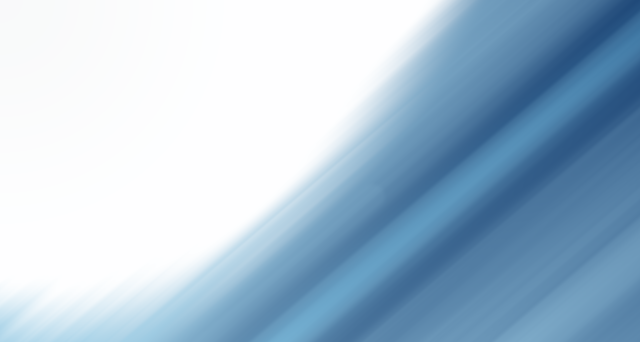
This background is drawn by a Shadertoy shader. Its source:

```glsl
// Soft diagonal streaks of blue light sweeping up to the right, fading into a
// white field at the upper left. A tone is summed from bands across the streak
// axis, darkened along it, then mapped to colour and veiled by a curved edge.

float hash(vec2 p) {
    return fract(sin(dot(p, vec2(127.1, 311.7))) * 43758.5453);
}

float noise(vec2 p) {
    vec2 i = floor(p), f = fract(p);
    f = f * f * (3.0 - 2.0 * f);
    return mix(mix(hash(i), hash(i + vec2(1, 0)), f.x),
               mix(hash(i + vec2(0, 1)), hash(i + vec2(1, 1)), f.x), f.y);
}

float band(float s, float center, float width) {
    float d = (s - center) / width;
    return exp(-d * d);
}

// Layers of noise stretched along the streaks, centred on zero
float streaks(float across, float along) {
    float sum = 0.0, amp = 0.5, freq = 13.0;
    for (int i = 0; i < 4; i++) {
        sum += amp * (noise(vec2(across * freq, along * 2.5 + float(i) * 7.3)) - 0.5);
        freq *= 2.1;
        amp *= 0.55;
    }
    return sum;
}

float streakTone(float s, float a) {
    float tone = 0.78 - 0.6 * a;
    // Pale upper fringe and the shadow below it
    tone += 0.36 * (1.0 - smoothstep(1.33, 1.60, s));
    tone -= 0.09 * band(s, 1.59, 0.06) * (0.5 + a);
    // Main bright beam, with a crisp upper edge
    tone += 0.09 * smoothstep(1.612, 1.632, s) * (1.0 - smoothstep(1.74, 1.81, s));
    tone += 0.13 * band(s, 1.705, 0.05);
    // Deep shadow and the thin glints under the beam
    tone -= 0.14 * band(s, 1.845, 0.065);
    tone += 0.05 * smoothstep(1.895, 1.91, s) * (1.0 - smoothstep(1.91, 2.0, s));
    // Lighter lower corner
    tone += 0.19 * smoothstep(1.93, 2.18, s);
    tone += 0.07 * smoothstep(2.215, 2.235, s) + 0.10 * band(s, 2.31, 0.075);
    tone -= 0.12 * smoothstep(2.36, 2.50, s);
    return tone;
}

void mainImage(out vec4 fragColor, in vec2 fragCoord) {
    vec2 p = fragCoord / iResolution.y;
    float across = 1.0 - p.y + 0.85 * p.x;
    float along = (p.x + 0.85 * p.y) / 2.714;
    float grain = streaks(across, along);

    // Streak tone, plus one faint rounded streak end
    float tone = streakTone(across, along) + 0.20 * grain;
    vec2 dir = vec2(0.762, 0.648), q = p - vec2(1.09, 0.425);
    float back = clamp(dot(q, dir), -0.5, 0.0);
    float capsule = length(q - dir * back);
    tone += 0.045 * (1.0 + 2.0 * back) * (1.0 - smoothstep(0.025, 0.045, capsule));

    vec3 navy = vec3(0.11, 0.27, 0.46);
    vec3 sky = vec3(0.58, 0.76, 0.86);
    vec3 blue = mix(navy, sky, clamp(tone, 0.0, 1.1));
    blue += vec3(-0.03, 0.025, 0.04) * band(across, 1.70, 0.07);

    // White field, faintly grey towards the upper left corner
    vec3 white = mix(vec3(0.975, 0.978, 0.98), vec3(0.995, 0.997, 1.0),
                     smoothstep(0.0, 0.75, length(p - vec2(0.0, 1.0))));

    // Bowed boundary, wider and softer towards the top
    float bow = p.x - 0.79;
    float edge = 1.36 - 0.70 * bow * bow - 0.16 * grain;
    float soft = mix(0.13, 0.20, smoothstep(0.3, 0.85, along));
    float cover = smoothstep(edge - soft, edge + soft, across);

    fragColor = vec4(mix(white, blue, cover), 1.0);
}
```
